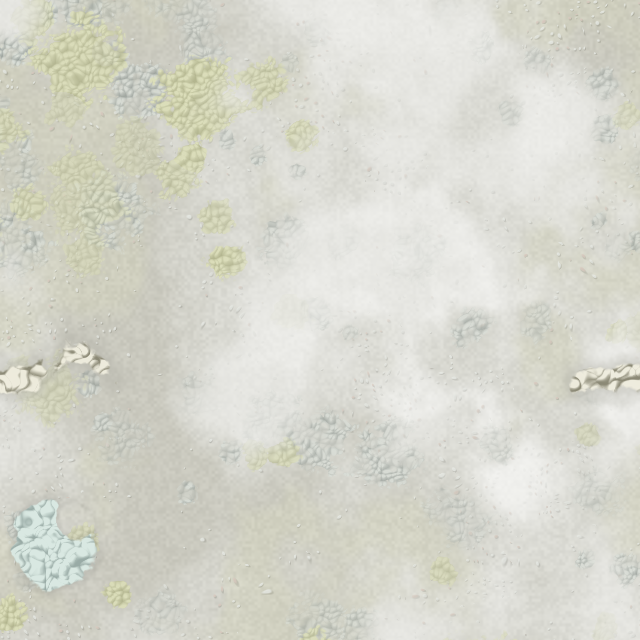
Reproduce this texture procedurally as a Shadertoy shader.

```glsl
const vec3 PLASTER = vec3(0.85, 0.85, 0.822);
const vec3 HAZE = vec3(0.905, 0.905, 0.888);
const vec3 WISP = vec3(0.955, 0.955, 0.945);
const vec3 STAIN = vec3(0.79, 0.787, 0.745);
const vec3 OLIVE = vec3(0.825, 0.825, 0.745);
const vec3 YELLOW_DARK = vec3(0.69, 0.70, 0.54), YELLOW_LIGHT = vec3(0.86, 0.87, 0.72);
const vec3 GREY_DARK = vec3(0.59, 0.62, 0.60), GREY_LIGHT = vec3(0.85, 0.87, 0.845);
const vec3 MINT_DARK = vec3(0.60, 0.67, 0.65), MINT_LIGHT = vec3(0.85, 0.91, 0.885);
const vec3 MOSS_DARK = vec3(0.52, 0.51, 0.43), MOSS_LIGHT = vec3(0.95, 0.94, 0.88);
const vec3 FLAKE_PALE = vec3(0.91, 0.92, 0.90), FLAKE_ROSE = vec3(0.85, 0.79, 0.75);
const vec2 LIGHT_DIR = vec2(-0.2, 0.25);
const vec2 CROWD_CENTRE = vec2(0.10, 0.76), CROWD_SIZE = vec2(0.20, 0.22);
const vec2 GLOW_CENTRE = vec2(0.75, 0.37), GLOW_SIZE = vec2(0.20, 0.20);
const float CLOUD_SCALE = 5.0;
const float CRUMB_SCALE = 105.0;
const float FLAKE_SCALE = 95.0;
const float GRAIN_SCALE = 210.0;
const float GRAIN_AMOUNT = 0.05;

float hash(vec2 p) {
    return fract(sin(dot(p, vec2(127.1, 311.7))) * 43758.5453);
}

vec2 hash2(vec2 p) {
    return vec2(hash(p), hash(p + 37.3));
}

float noise(vec2 p) {
    vec2 i = floor(p), f = fract(p);
    f = f * f * (3.0 - 2.0 * f);
    return mix(mix(hash(i), hash(i + vec2(1, 0)), f.x),
               mix(hash(i + vec2(0, 1)), hash(i + vec2(1, 1)), f.x), f.y);
}

float fbm(vec2 p) {
    float sum = 0.0, amp = 0.533;
    for (int i = 0; i < 4; i++) {
        sum += amp * noise(p);
        p = mat2(1.6, 1.2, -1.2, 1.6) * p + 11.7;
        amp *= 0.5;
    }
    return sum;
}

// Distance to the nearest jittered cell point
float cellDistance(vec2 p) {
    vec2 id = floor(p);
    float d = 2.0;
    for (int y = -1; y <= 1; y++)
        for (int x = -1; x <= 1; x++) {
            vec2 cell = id + vec2(x, y);
            d = min(d, length(cell + hash2(cell) - p));
        }
    return d;
}

// Lit lumps with dark creases: 0 in the creases, 1 on the bright faces
float lumps(vec2 p) {
    float d = cellDistance(p);
    return clamp(1.05 - 0.9 * d + 0.9 * (cellDistance(p + LIGHT_DIR) - d), 0.0, 1.0);
}

// Soft spot that wraps around the canvas sideways
float spot(vec2 p, vec2 centre, vec2 size) {
    vec2 d = p - centre;
    d.x = fract(d.x + 0.5) - 0.5;
    d /= size;
    return exp(-dot(d, d));
}

// Scattered colonies: x is 1 at a centre and 0 at its rim, y is the strength
vec2 colonies(vec2 p, float cells, float seed, float chance, float crowdChance) {
    vec2 id = floor(p * cells), best = vec2(-1.0, 0.0);
    for (int y = -1; y <= 1; y++)
        for (int x = -1; x <= 1; x++) {
            vec2 cell = id + vec2(x, y), rnd = hash2(cell + seed);
            float crowd = spot((cell + 0.5) / cells, CROWD_CENTRE, CROWD_SIZE);
            if (hash(cell + seed + 7.7) > chance + crowdChance * crowd) continue;
            float radius = mix(0.24, 0.5, hash(cell + seed + 3.1));
            float inside = 1.0 - length(p * cells - cell - rnd) / radius;
            if (inside > best.x) best = vec2(inside, mix(0.35, 0.95, hash(cell + seed + 5.9)));
        }
    return best;
}

void mainImage(out vec4 fragColor, in vec2 fragCoord) {
    vec2 p = fragCoord / iResolution.xy;
    float crowd = spot(p, CROWD_CENTRE, CROWD_SIZE);
    float glow = spot(p, GLOW_CENTRE, GLOW_SIZE);

    // Stained plaster and drifting haze
    float cloud = fbm(p * CLOUD_SCALE + 3.0) + 0.2 * glow - 0.1 * crowd;
    float fog = smoothstep(0.48, 0.70, cloud);
    vec3 col = mix(STAIN, PLASTER, smoothstep(0.28, 0.52, cloud));
    col = mix(col, OLIVE, 0.6 * smoothstep(0.48, 0.68, fbm(p * 7.0 + 40.0)) * (1.0 - fog));
    col = mix(col, HAZE, fog);
    col = mix(col, WISP, smoothstep(0.5, 0.75, fbm(p * 13.0 + 9.0) + 0.2 * glow) * fog * (0.3 + 0.6 * glow));

    // Fine grain, stronger where the haze is thin
    float clear = 1.0 - 0.8 * fog;
    col += GRAIN_AMOUNT * (noise(p * GRAIN_SCALE) - 0.5) * (0.3 + 0.7 * clear);

    // Loose flakes with small shadows
    vec2 q = p * FLAKE_SCALE + 2.0 * vec2(noise(p * 30.0), noise(p * 30.0 + 8.0));
    vec2 flakeId = floor(q), f = fract(q) - 0.35 - 0.3 * hash2(flakeId);
    float density = 0.03 + 0.4 * smoothstep(0.45, 0.68, fbm(p * 8.0 + 21.0)) + 0.12 * crowd;
    float present = step(hash(flakeId + 4.4), density) * clear;
    float size = mix(0.08, 0.26, hash(flakeId + 6.1));
    float shadow = 1.0 - smoothstep(size - 0.1, size + 0.16, length(f + 0.6 * LIGHT_DIR));
    float flake = 1.0 - smoothstep(size - 0.1, size + 0.12, length(f));
    col -= 0.10 * present * shadow;
    col = mix(col, mix(FLAKE_PALE, FLAKE_ROSE, step(0.8, hash(flakeId + 9.2))), 0.8 * present * flake);

    // Grey and yellow lichen
    vec2 warp = vec2(noise(p * 60.0), noise(p * 60.0 + 5.0)) - 0.5;
    float crumb = lumps(p * CRUMB_SCALE + 1.2 * warp);
    float ragged = 1.3 * (fbm(p * 42.0) - 0.5) + 0.3 * (crumb - 0.6);
    vec2 grey = colonies(p, 9.0, 13.0, 0.20, 0.25);
    vec2 greySmall = colonies(p, 19.0, 31.0, 0.06, 0.25);
    vec2 yellow = colonies(p, 8.0, 57.0, 0.0, 0.75);
    vec2 yellowSmall = colonies(p, 14.0, 83.0, 0.13, 0.2);
    if (greySmall.x > grey.x) grey = greySmall;
    if (yellowSmall.x > yellow.x) yellow = yellowSmall;
    col = mix(col, STAIN, 0.3 * clear * smoothstep(-0.7, 0.3, max(grey.x, yellow.x)));
    float patchy = mix(0.45, 1.0, smoothstep(0.35, 0.6, noise(p * 75.0 + 2.0)));
    float greyMask = smoothstep(-0.05, 0.15, grey.x + ragged) * step(-0.7, grey.x);
    float yellowMask = smoothstep(-0.05, 0.15, yellow.x + ragged) * step(-0.7, yellow.x);
    col = mix(col, mix(GREY_DARK, GREY_LIGHT, crumb), greyMask * patchy * grey.y * clear);
    col = mix(col, mix(YELLOW_DARK, YELLOW_LIGHT, crumb), yellowMask * yellow.y * clear);

    // Large notched mint rosette
    float wobble = 0.03 * (fbm(p * 38.0 + 6.0) - 0.5);
    float rosette = max(length(p - vec2(0.083, 0.148)) - 0.066, 0.036 - length(p - vec2(0.122, 0.188))) + wobble;
    col *= 1.0 - 0.07 * (1.0 - smoothstep(0.0, 0.015, rosette));
    float mint = lumps(p * 75.0 + 1.5 * warp);
    col = mix(col, mix(MINT_DARK, MINT_LIGHT, smoothstep(0.0, 0.8, mint)), 1.0 - smoothstep(-0.002, 0.002, rosette));

    // Mossy ridge across the side edges
    float x = fract(p.x + 0.5) - 0.5;
    float ridgeY = 0.407 + 0.038 * smoothstep(0.05, 0.10, x) - 0.5 * max(x - 0.13, 0.0);
    float ridge = length(vec2(max(abs(x - 0.035) - 0.125, 0.0), p.y - ridgeY)) - 0.019;
    ridge = max(ridge, 0.014 - abs(x - 0.077)) + 1.2 * wobble;
    col = mix(col, STAIN * 0.9, 0.6 * (1.0 - smoothstep(-0.01, 0.03, ridge)));
    float moss = lumps(p * 52.0 + 1.5 * warp);
    col = mix(col, mix(MOSS_DARK, MOSS_LIGHT, smoothstep(0.1, 0.85, moss)), 0.9 * (1.0 - smoothstep(-0.004, 0.003, ridge)));

    fragColor = vec4(clamp(col, 0.0, 1.0), 1.0);
}
```
